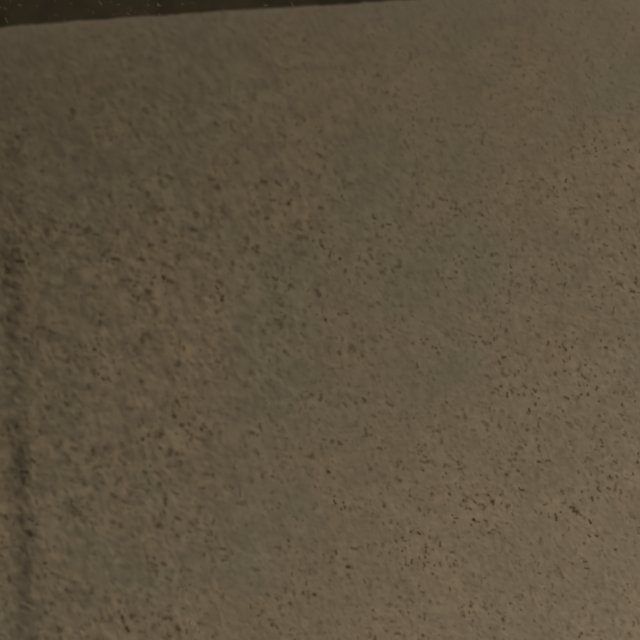
Give the GLSL for this texture, as a Shadertoy shader.

```glsl
// A dim, matte stone-like panel: a diagonal brown gradient under smeared grain
// and soft dark flecks (cellular strokes), with a worn groove at the left and
// a dark speckled gap above a slightly tilted top edge.
#define SHADE_COLOR vec3(0.298, 0.262, 0.200)
#define LIGHT_COLOR vec3(0.452, 0.400, 0.318)
#define RIM_COLOR   vec3(0.360, 0.324, 0.268)
#define GAP_COLOR   vec3(0.165, 0.143, 0.100)
#define FLECK_CELLS 72.0
#define FLECK_DEPTH 0.36
#define GRAIN_DEPTH 0.15
#define GRAIN_SCALE 150.0
#define FLECK_ANGLE -0.90
#define ANGLE_SPREAD 2.0

vec3 hash3(vec2 p) {
    vec3 q = fract(p.xyx * vec3(0.1031, 0.1030, 0.0973));
    q += dot(q, q.yxz + 33.33);
    return fract((q.xxy + q.yzz) * q.zyx);
}

vec2 turn(vec2 p, float angle) {
    float c = cos(angle), s = sin(angle);
    return vec2(p.x * c + p.y * s, p.y * c - p.x * s);
}

// Smooth value noise, 0 to 1.
float noise(vec2 p) {
    vec2 cell = floor(p), f = fract(p);
    f = f * f * (3.0 - 2.0 * f);
    float low = mix(hash3(cell).x, hash3(cell + vec2(1, 0)).x, f.x);
    float high = mix(hash3(cell + vec2(0, 1)).x, hash3(cell + vec2(1, 1)).x, f.x);
    return mix(low, high, f.y);
}

// Layered blotches, about -1 to 1.
float mottle(vec2 p) {
    float sum = 0.0, gain = 1.0;
    for (int i = 0; i < 3; i++) {
        sum += gain * (noise(p + 40.0) - 0.5);
        p = turn(p, 0.8) * 2.1 + 17.0;
        gain *= 0.6;
    }
    return sum;
}

// Grain smeared along the fleck direction, which wanders from place to place.
float smear(vec2 uv, float scale) {
    vec2 p = uv + 0.006 * vec2(noise(uv * 45.0), noise(uv * 45.0 + 80.0));
    vec2 steep = turn(p, FLECK_ANGLE - 0.25) * scale;
    vec2 flat_ = turn(p, FLECK_ANGLE + 0.45) * scale;
    float a = noise(steep * vec2(0.5, 1.15) + 300.0);
    float b = noise(flat_ * vec2(0.55, 1.1) + 500.0);
    return a + b - 1.0;
}

// One blurred stroke per cell, with random place, length, angle and strength.
float flecks(vec2 uv, float cells, float width, float seed) {
    vec2 p = uv * cells, home = floor(p);
    float cover = 0.0;
    for (int j = -1; j <= 1; j++)
    for (int i = -1; i <= 1; i++) {
        vec2 cell = home + vec2(i, j);
        vec3 place = hash3(cell + seed);
        vec3 form = hash3(cell + seed + 57.0);
        float angle = FLECK_ANGLE + (place.z - 0.5) * ANGLE_SPREAD;
        vec2 d = turn(p - cell - place.xy, angle);
        d.y += (form.z - 0.5) * 0.7 * d.x * d.x;
        float halfLength = mix(0.02, 0.34, form.x * form.x);
        float dist = length(vec2(max(abs(d.x) - halfLength, 0.0), d.y));
        float radius = width * mix(0.8, 1.3, form.z);
        float ink = exp(-dist * dist / (radius * radius));
        cover += ink * form.y * form.y * form.y;
    }
    return min(cover, 1.2);
}

void mainImage(out vec4 fragColor, in vec2 fragCoord) {
    vec2 uv = fragCoord / iResolution.xy;
    float blotch = mottle(uv * 24.0);
    float cloud = mottle(uv * 7.0);

    // Light falls off towards the upper left.
    float light = 0.52 * uv.x + 0.48 * (1.0 - uv.y);
    vec3 color = mix(SHADE_COLOR, LIGHT_COLOR, light);
    color *= 1.0 + 0.035 * cloud + 0.05 * blotch;
    color *= 1.0 + 0.02 * cloud * vec3(1.0, -0.3, -1.0);

    // Smeared grain: coarse at the left, finer and weaker at the right.
    float crisp = smoothstep(0.2, 0.95, uv.x + 0.25 * (0.5 - uv.y));
    float calm = smoothstep(0.6, 0.98, uv.y);
    float grain = mix(smear(uv, GRAIN_SCALE), smear(uv, GRAIN_SCALE * 1.5), crisp);
    color *= 1.0 + GRAIN_DEPTH * grain * mix(1.0, 0.6, crisp) * mix(1.0, 0.6, calm);

    // Dark flecks gather in patches and thin out towards the top.
    float density = mix(1.0, 0.4, calm);
    density *= clamp(0.8 + 1.1 * blotch + 0.5 * cloud, 0.2, 1.5);
    float coarse = flecks(uv, FLECK_CELLS, mix(0.24, 0.18, crisp), 3.0);
    float fine = flecks(uv, FLECK_CELLS * 1.5, mix(0.27, 0.20, crisp), 91.0);
    float dark = coarse * mix(0.7, 0.55, crisp) + fine * mix(0.4, 0.85, crisp);
    color *= 1.0 - FLECK_DEPTH * density * min(dark, 1.0) * vec3(0.9, 1.0, 1.15);

    // Worn groove, leaning right towards the bottom, broken by the grain.
    float grooveX = 0.012 + 0.033 * pow(1.0 - uv.y, 2.0) + 0.008 * blotch;
    float offset = (uv.x - grooveX) / 0.017;
    float groove = exp(-offset * offset) * (1.0 - smoothstep(0.55, 0.9, uv.y));
    color *= 1.0 - 0.16 * groove * clamp(0.9 + 1.3 * blotch - 0.6 * grain, 0.0, 1.8);

    // Greyer rim below the tilted edge, then the speckled gap above it.
    float edgeY = 0.958 + 0.075 * uv.x - 0.014 * uv.x * uv.x + 0.002 * blotch;
    float above = uv.y - edgeY;
    color = mix(color, RIM_COLOR, 0.45 * exp(-abs(above) / 0.035));
    float speck = flecks(uv, FLECK_CELLS * 1.3, 0.2, 401.0);
    vec3 gap = GAP_COLOR * (1.0 + 0.2 * blotch + 0.5 * speck * speck);
    color = mix(color, gap, smoothstep(-0.004, 0.004, above));

    fragColor = vec4(color, 1.0);
}
```
